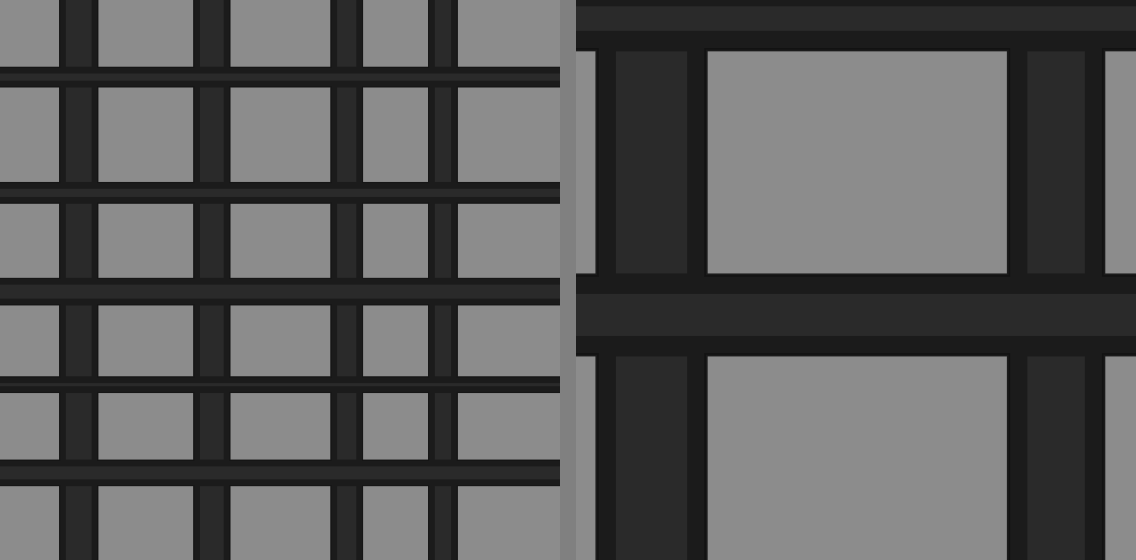
Left, the full canvas; right, a detail of the centre.
A WebGL 1 fragment shader for this pattern:

```glsl
precision highp float;
// An uneven lattice on flat grey: four upright bars with five level bars laid
// over them. Each bar is a distance to the nearest of a few centre lines, drawn
// as a charcoal core inside a darker rim of constant width.

uniform vec2 u_resolution;

// Signed distance to the nearest of four bars, negative inside.
float barDistance(float x, vec4 centres, vec4 halfWidths) {
  vec4 d = abs(x - centres) - halfWidths;
  return min(min(d.x, d.y), min(d.z, d.w));
}

// Antialiased coverage of the region where d is below zero.
float coverage(float d) {
  return clamp(0.5 - d * min(u_resolution.x, u_resolution.y), 0.0, 1.0);
}

// Rim first, then the core inset by the rim width.
float paintBar(float shade, float d) {
  shade = mix(shade, 0.105, coverage(d));
  return mix(shade, 0.163, coverage(d + 0.0122));
}

void main() {
  vec2 uv = gl_FragCoord.xy / u_resolution;

  float upright = barDistance(uv.x, vec4(0.1406, 0.3783, 0.6191, 0.7910),
                              vec4(0.0352, 0.0334, 0.0293, 0.0267));
  float level = barDistance(uv.y, vec4(0.1556, 0.3131, 0.4792, 0.6556),
                            vec4(0.0238, 0.0150, 0.0247, 0.0195));
  level = min(level, abs(uv.y - 0.8623) - 0.0186);

  // Level bars cover the upright ones.
  float shade = paintBar(0.55, upright);
  shade = paintBar(shade, level);

  // Hairline of deeper shade where the lattice meets the grey panels.
  float lattice = min(upright, level);
  float hairline = coverage(lattice) * coverage(-lattice - 0.002);
  shade = mix(shade, 0.07, hairline * coverage(lattice + 0.001));

  gl_FragColor = vec4(vec3(shade), 1.0);
}
```
